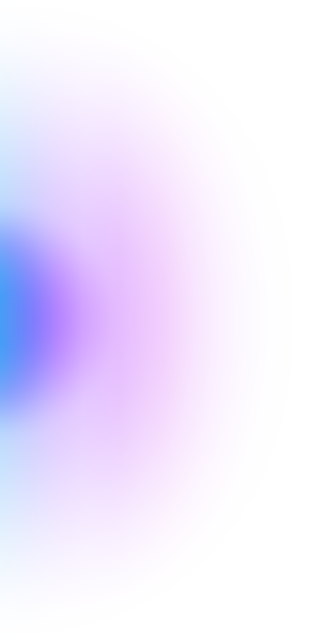
A WebGL 2 fragment shader for this background:

```glsl
#version 300 es
precision highp float;
// A soft half-disc glow rising from the middle of the left edge over white.
// Hue runs from blue through violet to pink along x, while opacity falls with
// radius as a dense core plus a wide halo. Lengths are in canvas heights.

#define CENTER vec2(0.0, 0.5)
#define CORE_INNER 0.029
#define CORE_OUTER 0.195
#define HALO_RADIUS 0.52
#define HALO_OPACITY 0.5
#define RING_RADIUS 0.13
#define RING_WIDTH 0.045
#define RING_TINT vec3(0.0, -0.12, 0.01)

uniform vec2 u_resolution;
out vec4 fragColor;

// Hue stops: rgb and the distance from the left edge
const int STOP_COUNT = 9;
const vec4 STOPS[STOP_COUNT] = vec4[](
    vec4(0.27, 0.62, 0.97, 0.0),
    vec4(0.49, 0.48, 0.99, 0.052),
    vec4(0.65, 0.42, 1.0, 0.091),
    vec4(0.71, 0.41, 1.0, 0.13),
    vec4(0.71, 0.25, 0.99, 0.189),
    vec4(0.80, 0.28, 0.96, 0.26),
    vec4(0.865, 0.53, 0.99, 0.333),
    vec4(0.90, 0.74, 1.0, 0.39),
    vec4(1.0, 1.0, 1.0, 0.5));

vec3 hueAt(float x) {
    vec3 color = STOPS[0].rgb;
    for (int i = 1; i < STOP_COUNT; i++) {
        float t = clamp((x - STOPS[i - 1].a) / (STOPS[i].a - STOPS[i - 1].a), 0.0, 1.0);
        color = mix(color, STOPS[i].rgb, t);
    }
    return color;
}

// Dense core layered over a wide halo
float glowOpacity(float radius) {
    float core = 1.0 - smoothstep(CORE_INNER, CORE_OUTER, radius);
    float halo = HALO_OPACITY * (1.0 - smoothstep(0.0, HALO_RADIUS, radius));
    return mix(halo, 1.0, core);
}

void main() {
    vec2 p = gl_FragCoord.xy / u_resolution.y - CENTER;
    float radius = length(p);

    // Violet tint where the core meets the halo, strongest by the left edge
    float ringOffset = (radius - RING_RADIUS) / RING_WIDTH;
    float ring = exp(-ringOffset * ringOffset) * (1.0 - smoothstep(0.0, 0.08, p.x));

    vec3 hue = hueAt(p.x) + RING_TINT * ring;
    fragColor = vec4(mix(vec3(1.0), hue, glowOpacity(radius)), 1.0);
}
```
